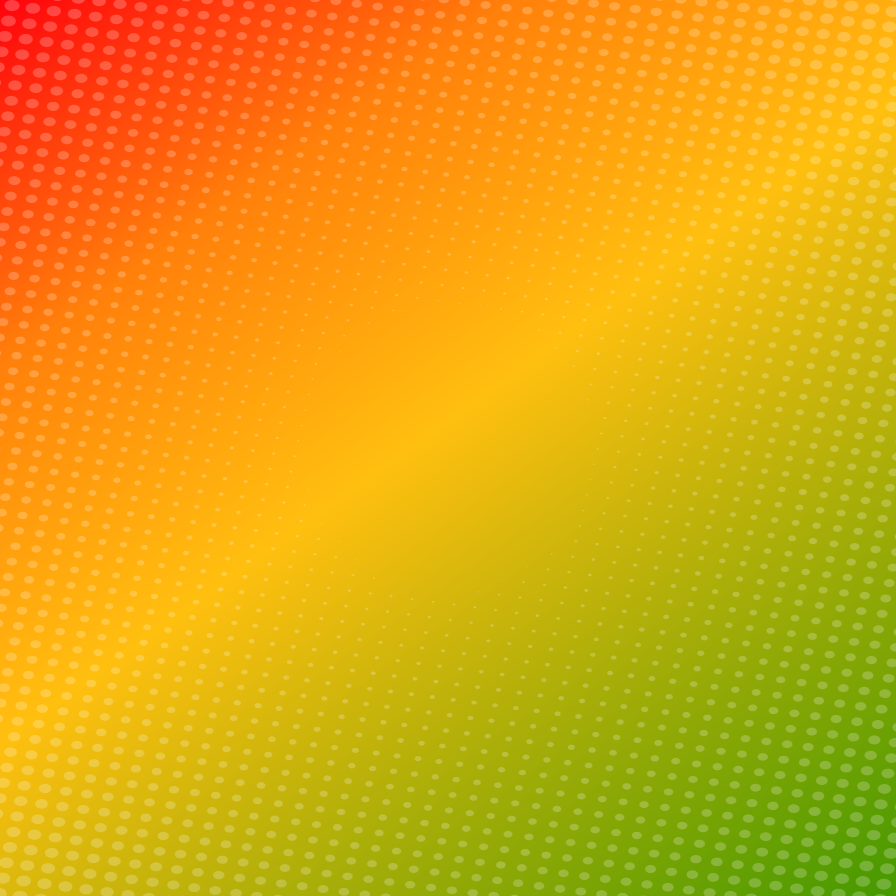
This background is drawn by a Shadertoy shader. Its source:

```glsl
const vec3 RED    = vec3(1.00, 0.01, 0.05);
const vec3 ORANGE = vec3(1.00, 0.50, 0.04);
const vec3 YELLOW = vec3(1.00, 0.75, 0.06);
const vec3 GREEN  = vec3(0.27, 0.60, 0.00);

// Gradient axis runs from the top left to the bottom right corner.
const vec2  GRADIENT_AXIS = vec2(0.58, 0.81);
const float ORANGE_STOP = 0.33;
const float YELLOW_STOP = 0.67;
const float GREEN_STOP  = 1.39;

// Slanted lattice of dots; radii are fractions of a lattice cell.
const vec2  ROW_STEP    = vec2(0.0233, -0.0031);
const vec2  COLUMN_STEP = vec2(-0.0040, -0.0172);
const vec2  DOT_ANCHOR  = vec2(0.3707, 0.3611);
const float DOT_MAX_RADIUS = 0.36;
const float DOT_OPACITY    = 0.22;
const float GROWTH_START   = 0.06;
const float GROWTH_END     = 0.707;
const vec2  CLEAR_EDGE     = vec2(0.14, 0.18);

vec3 diagonalGradient(vec2 uv) {
    float t = dot(vec2(uv.x, 1.0 - uv.y), GRADIENT_AXIS);
    vec3 color = mix(RED, ORANGE, clamp(t / ORANGE_STOP, 0.0, 1.0));
    color = mix(color, YELLOW,
                clamp((t - ORANGE_STOP) / (YELLOW_STOP - ORANGE_STOP), 0.0, 1.0));
    return mix(color, GREEN,
               clamp((t - YELLOW_STOP) / (GREEN_STOP - YELLOW_STOP), 0.0, 1.0));
}

// Dots grow with distance from the empty centre.
float dotRadius(vec2 position) {
    float d = distance(position, vec2(0.5));
    float growth = max(d - GROWTH_START, 0.0) / (GROWTH_END - GROWTH_START);
    return DOT_MAX_RADIUS * growth * smoothstep(CLEAR_EDGE.x, CLEAR_EDGE.y, d);
}

float halftone(vec2 uv, float pixel) {
    mat2 lattice = mat2(ROW_STEP, COLUMN_STEP);
    vec2 cell = inverse(lattice) * (uv - DOT_ANCHOR);
    vec2 center = floor(cell + 0.5);
    float radius = dotRadius(DOT_ANCHOR + lattice * center);

    // Circles in lattice space become slanted ellipses on the canvas.
    float softness = 0.6 * pixel / length(COLUMN_STEP);
    float outside = length(cell - center) - radius;
    float coverage = 1.0 - smoothstep(-softness, softness, outside);
    return coverage * smoothstep(0.0, softness, radius);
}

void mainImage(out vec4 fragColor, in vec2 fragCoord) {
    vec2 uv = fragCoord / iResolution.xy;
    float pixel = 1.0 / min(iResolution.x, iResolution.y);

    vec3 color = diagonalGradient(uv);
    color = mix(color, vec3(1.0), DOT_OPACITY * halftone(uv, pixel));
    fragColor = vec4(color, 1.0);
}
```
